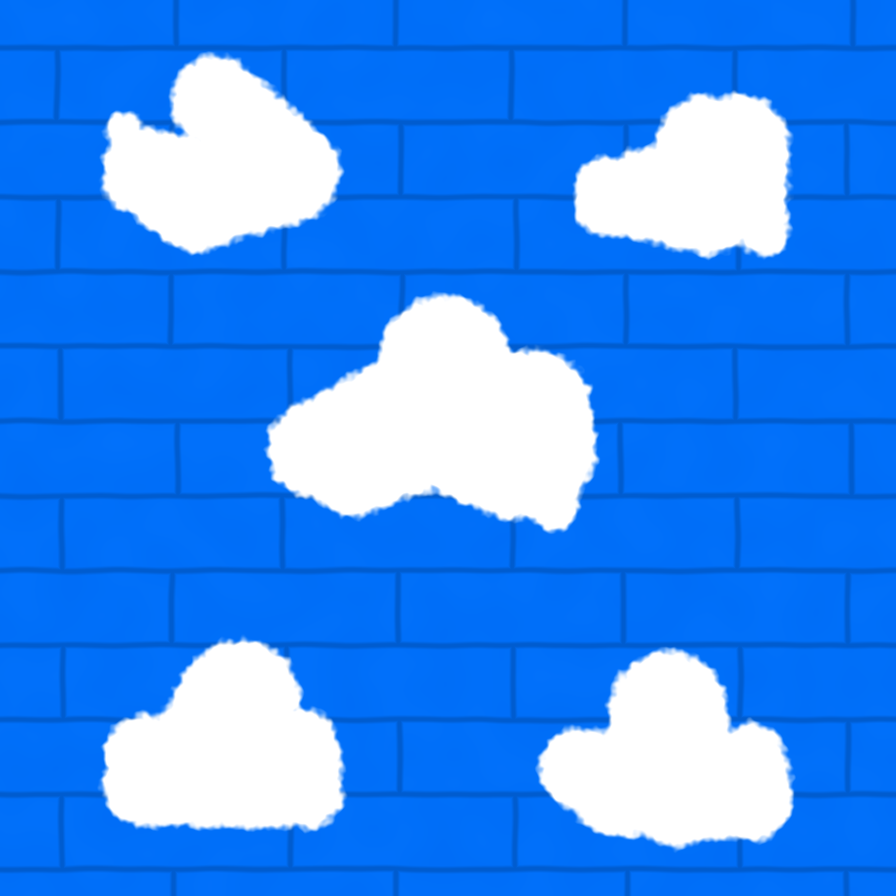
Write a WebGL 1 fragment shader that draws this pattern.

```glsl
precision highp float;
// Five fluffy white clouds painted on a blue brick wall.
// The wall is a running bond of soft mortar lines; each cloud is a smooth
// union of tapered capsules whose edge is frayed by gradient noise.

uniform vec2 u_resolution;

// Layout units: SIDE per canvas side, y downward.
#define SIDE 768.0
#define BRICK vec2(193.0, 64.0)
#define WALL_OFFSET vec2(53.0, 41.0)
#define JOINT_JITTER 4.0
#define MORTAR_HALF 2.4
#define PUFF_BLEND 5.0
#define FRAY 5.0
#define EDGE_SOFT 3.2
#define BRICK_COLOR vec3(0.0, 0.435, 0.975)
#define MORTAR_COLOR vec3(0.0, 0.36, 0.81)
#define CLOUD_COLOR vec3(1.0)

float hash(vec2 p) {
  return fract(sin(dot(p, vec2(127.1, 311.7))) * 43758.5);
}

vec2 gradient(vec2 cell) {
  float angle = 6.2832 * hash(cell);
  return vec2(cos(angle), sin(angle));
}

float gradientNoise(vec2 p) {
  vec2 i = floor(p), f = fract(p);
  vec2 u = f * f * f * (f * (f * 6.0 - 15.0) + 10.0);
  vec2 e = vec2(1.0, 0.0);
  float low = mix(dot(gradient(i), f), dot(gradient(i + e), f - e), u.x);
  float high = mix(dot(gradient(i + e.yx), f - e.yx),
                   dot(gradient(i + 1.0), f - 1.0), u.x);
  return mix(low, high, u.y);
}

float smoothUnion(float a, float b) {
  float h = max(PUFF_BLEND - abs(a - b), 0.0);
  return min(a, b) - h * h / (4.0 * PUFF_BLEND);
}

// Tapered capsule between two circles, each given as (x, y, radius).
float puff(vec2 p, vec3 a, vec3 b) {
  vec2 axis = b.xy - a.xy, q = p - a.xy;
  float h = clamp(dot(q, axis) / dot(axis, axis), 0.0, 1.0);
  return length(q - axis * h) - mix(a.z, b.z, h);
}

// Chain of three circles joined by two capsules.
float chain(vec2 p, vec3 a, vec3 b, vec3 c) {
  return smoothUnion(puff(p, a, b), puff(p, b, c));
}

float cloudTopLeft(vec2 p) {
  float d = chain(p, vec3(128, 148, 39), vec3(168, 167, 47), vec3(248, 149, 42));
  d = smoothUnion(d, puff(p, vec3(185, 86, 38), vec3(250, 146, 41)));
  return smoothUnion(d, puff(p, vec3(107, 112, 15), vec3(111, 158, 21)));
}

float cloudTopRight(vec2 p) {
  float d = chain(p, vec3(608, 126, 45), vec3(632, 128, 45), vec3(655, 198, 21));
  d = smoothUnion(d, puff(p, vec3(527, 168, 33), vec3(605, 165, 54)));
  return smoothUnion(d, puff(p, vec3(515, 157, 21), vec3(516, 179, 22)));
}

float cloudCentre(vec2 p) {
  float d = chain(p, vec3(305, 393, 48), vec3(372, 360, 55), vec3(440, 390, 55));
  d = smoothUnion(d, chain(p, vec3(305, 393, 48), vec3(270, 385, 40), vec3(370, 340, 50)));
  d = smoothUnion(d, chain(p, vec3(458, 350, 50), vec3(470, 385, 41), vec3(473, 433, 22)));
  return smoothUnion(d, puff(p, vec3(378, 308, 53), vec3(384, 307, 53)));
}

float cloudBottomLeft(vec2 p) {
  float d = chain(p, vec3(125, 648, 36), vec3(122, 675, 32), vec3(262, 678, 31));
  d = smoothUnion(d, puff(p, vec3(205, 600, 52), vec3(188, 643, 59)));
  return smoothUnion(d, puff(p, vec3(257, 641, 34), vec3(262, 678, 31)));
}

float cloudBottomRight(vec2 p) {
  float d = chain(p, vec3(498, 659, 35), vec3(530, 678, 38), vec3(642, 682, 37));
  d = smoothUnion(d, chain(p, vec3(573, 608, 50), vec3(572, 660, 57), vec3(583, 690, 36)));
  return smoothUnion(d, puff(p, vec3(642, 652, 32), vec3(642, 682, 37)));
}

// Distance to the nearest mortar line of the running bond.
float mortarDistance(vec2 p) {
  vec2 q = p - WALL_OFFSET;
  float row = floor(q.y / BRICK.y);
  float bed = abs(q.y - BRICK.y * floor(q.y / BRICK.y + 0.5));
  float x = q.x - 0.5 * BRICK.x * mod(row, 2.0);
  float column = floor(x / BRICK.x + 0.5);
  float jitter = JOINT_JITTER * (2.0 * hash(vec2(column, row)) - 1.0);
  return min(bed, abs(x - column * BRICK.x - jitter));
}

void main() {
  vec2 p = gl_FragCoord.xy / u_resolution * SIDE;
  p.y = SIDE - p.y;
  float pixel = SIDE / u_resolution.y;

  // Brick wall with slightly wavering mortar
  float waver = gradientNoise(p / 40.0);
  float mortar = mortarDistance(p + waver * 1.5);
  float soft = max(1.8, pixel);
  float line = 1.0 - smoothstep(MORTAR_HALF - soft, MORTAR_HALF + soft, mortar);
  vec3 color = mix(BRICK_COLOR + 0.012 * waver, MORTAR_COLOR, line);

  // Clouds with frayed, soft edges
  float cloud = min(min(cloudTopLeft(p), cloudTopRight(p)), cloudCentre(p));
  cloud = min(cloud, min(cloudBottomLeft(p), cloudBottomRight(p)));
  cloud += FRAY * (gradientNoise(p / 13.0) + 0.6 * gradientNoise(p / 6.0 + 31.0));
  float edge = max(EDGE_SOFT, pixel);
  color = mix(color, CLOUD_COLOR, 1.0 - smoothstep(-edge, edge, cloud));

  gl_FragColor = vec4(color, 1.0);
}
```
